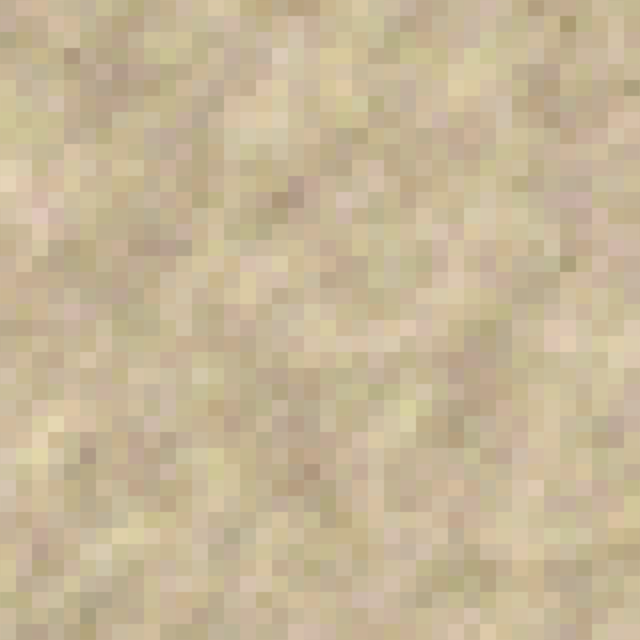
A three.js fragment shader for this texture:

```glsl
// Sandy, blocky ground: a 40 by 40 grid of flat beige tiles.
// Each tile takes its brightness from slanted gradient noise plus a random
// offset, and its hue from pink-green and yellow-grey drifts.

varying vec2 vUv;

float hash(vec2 p) {
  vec3 q = fract(p.xyx * vec3(0.1031, 0.1030, 0.0973));
  q += dot(q, q.yzx + 33.33);
  return fract((q.x + q.y) * q.z);
}

vec2 gradient(vec2 p) {
  float angle = 6.2832 * hash(p + 17.0);
  return vec2(cos(angle), sin(angle));
}

float gradientNoise(vec2 p) {
  vec2 i = floor(p);
  vec2 f = p - i;
  vec2 u = f * f * f * (f * (f * 6.0 - 15.0) + 10.0);
  vec2 e = vec2(1.0, 0.0);
  float a = dot(gradient(i), f);
  float b = dot(gradient(i + e), f - e);
  float c = dot(gradient(i + e.yx), f - e.yx);
  float d = dot(gradient(i + 1.0), f - 1.0);
  return mix(mix(a, b, u.x), mix(c, d, u.x), u.y);
}

// Random value of one tile, from -0.5 to 0.5
float jitter(vec2 tile, float seed) {
  return hash(tile + seed * vec2(7.3, 3.7)) - 0.5;
}

vec3 tileColor(vec2 tile) {
  // Broad patches lean up to the right
  vec2 slanted = vec2(tile.x + tile.y, tile.y - tile.x) * 0.707;
  float light = 0.11 * gradientNoise(slanted * vec2(0.11, 0.19) + 5.3);
  light += 0.10 * gradientNoise(slanted * vec2(0.29, 0.41) + 41.7);
  light += 0.055 * jitter(tile, 1.0);

  // Rare dark specks
  light -= 0.055 * step(0.988, hash(tile + 91.0));

  // Hue drifts slowly and also varies from tile to tile
  float pink = gradientNoise(tile * 0.23 + 63.1) + 1.1 * jitter(tile, 2.0);
  float yellow = gradientNoise(tile * 0.27 + 87.9) + 1.1 * jitter(tile, 3.0);

  vec3 sand = vec3(0.784, 0.719, 0.599);
  return sand + light * vec3(0.97, 1.0, 0.98)
       + pink * vec3(0.023, -0.016, 0.018)
       + yellow * vec3(0.008, 0.007, -0.045);
}

void main() {
  // Blend the four nearest tiles across narrow soft borders
  vec2 p = vUv * 40.0 - 0.5;
  vec2 tile = floor(p);
  vec2 blend = smoothstep(0.44, 0.56, p - tile);
  vec3 lower = mix(tileColor(tile), tileColor(tile + vec2(1.0, 0.0)), blend.x);
  vec3 upper = mix(tileColor(tile + vec2(0.0, 1.0)), tileColor(tile + 1.0), blend.x);
  gl_FragColor = vec4(mix(lower, upper, blend.y), 1.0);
}
```
